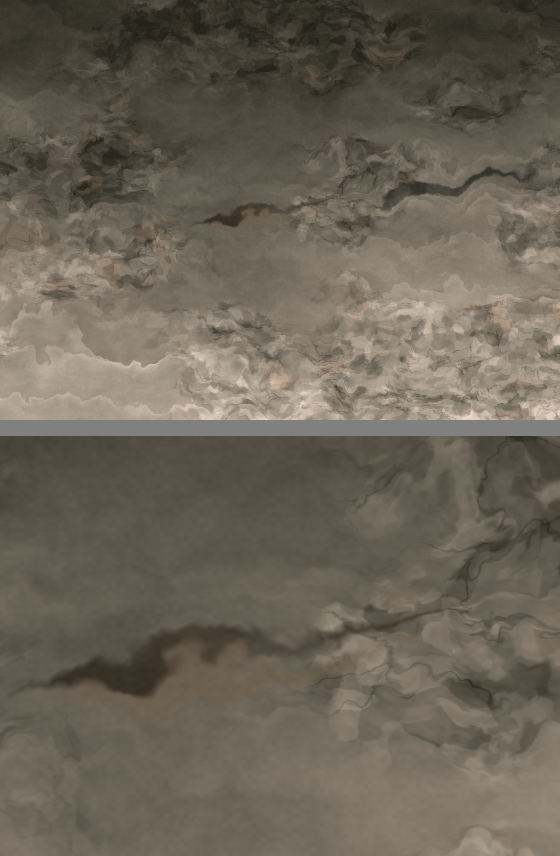
Top, the full canvas; bottom, a detail of the centre.
This texture is drawn by a Shadertoy shader. Its source:

```glsl
float hash(vec2 p) {
    return fract(sin(dot(p, vec2(127.1, 311.7))) * 43758.5453);
}

float noise(vec2 p) {
    vec2 i = floor(p), f = fract(p);
    f = f * f * (3.0 - 2.0 * f);
    return mix(mix(hash(i), hash(i + vec2(1, 0)), f.x),
               mix(hash(i + vec2(0, 1)), hash(i + vec2(1, 1)), f.x), f.y);
}

float fbm(vec2 p) {
    float sum = 0.0, amp = 0.5;
    for (int i = 0; i < 5; i++) {
        sum += amp * noise(p);
        p = mat2(1.6, 1.2, -1.2, 1.6) * p + 5.3;
        amp *= 0.5;
    }
    return sum / 0.97;
}

// Flat irregular dabs with softly blended borders: x is tone, y is tint
vec2 daubs(vec2 p) {
    vec2 cell = floor(p), sum = vec2(0);
    float total = 0.0;
    for (int y = -1; y <= 1; y++)
    for (int x = -1; x <= 1; x++) {
        vec2 id = cell + vec2(x, y);
        vec2 d = id + 0.15 + 0.7 * vec2(hash(id), hash(id + 31.7)) - p;
        float weight = exp(-26.0 * dot(d, d));
        sum += weight * vec2(hash(id + 73.1), hash(id + 11.9));
        total += weight;
    }
    return sum / total;
}

// Tapered gash, thick near its start and trailing off to a thin line
float gash(vec2 p, vec2 start, vec2 end, float width) {
    vec2 axis = end - start;
    float h = clamp(dot(p - start, axis) / dot(axis, axis), 0.0, 1.0);
    float body = width * (smoothstep(0.0, 0.25, h) * pow(1.0 - h, 1.4) + 0.1);
    float d = length(p - start - axis * h) - body;
    return 1.0 - smoothstep(-0.007, 0.004, d);
}

// Pale ledges: crisp upper edge, fading downward
float ledges(vec2 p, float count, float bend) {
    float s = fract(p.y * count - p.x * 0.4 + 1.4 * noise(p * vec2(2.0, 2.5) + count) + bend);
    float mask = smoothstep(0.4, 0.6, fbm(p * vec2(3.0, 7.0) + count * 9.0));
    return pow(s, 4.0) * (1.0 - smoothstep(0.95, 1.0, s)) * mask;
}

void mainImage(out vec4 fragColor, in vec2 fragCoord) {
    vec2 p = fragCoord / iResolution.y;
    vec2 warp = vec2(fbm(p * 12.0), fbm(p * 12.0 + 17.0)) - 0.5;
    vec2 q = p + 0.08 * warp;

    // Dark top to pale bottom, with broad drifting layers and ledges
    float tone = 1.07 - 1.1 * p.y;
    tone += 0.6 * (fbm(q * vec2(2.0, 7.0) + 3.0) - 0.5);
    tone += (0.34 * ledges(p, 4.0, 1.2 * warp.y)
           + 0.24 * ledges(p, 9.0, 1.6 * warp.y)) * (1.2 - p.y);

    // Rough clumps between smooth stretches
    float rough = smoothstep(0.42, 0.58, fbm(q * vec2(3.6, 5.5) + 8.0));
    vec2 large = daubs(q * vec2(17.0, 26.0));
    vec2 small = daubs((p + 0.05 * warp) * vec2(42.0, 62.0) + 9.0);
    float contrast = 1.2 - 0.6 * p.y;
    tone += (large.x - 0.5) * mix(0.07, 0.22, rough) * contrast;
    tone += (small.x - 0.5) * mix(0.03, 0.25, rough) * contrast;

    // Dark blotches, pale chips and fine crevices inside the clumps
    float blotch = smoothstep(0.53, 0.6, fbm(q * vec2(13.0, 21.0) + 21.0));
    float chip = smoothstep(0.56, 0.64, fbm(q * vec2(24.0, 42.0) + 90.0));
    float vein = abs(fbm(q * vec2(15.0, 26.0) + 60.0) - 0.5);
    float crevice = (1.0 - smoothstep(0.0, 0.03, vein)) * smoothstep(0.4, 0.65, noise(p * 15.0));
    tone += rough * contrast * (0.16 * chip - 0.24 * blotch - 0.2 * crevice);

    // Fine brushed mottling over everything
    tone += (fbm(p * vec2(55.0, 85.0) + 4.0 * warp) - 0.5) * mix(0.1, 0.28, rough) * contrast;

    // Muted stone colours, with occasional warm dabs
    tone = max(tone, -0.1 + 0.1 * tone);
    vec3 color = mix(vec3(0.20, 0.19, 0.15), vec3(0.66, 0.61, 0.55), tone);
    float warm = smoothstep(0.75, 0.95, large.y) * rough * 0.45;
    color *= mix(vec3(1), vec3(1.02, 0.92, 0.85), warm);

    // Brown bank under the left gash, then the two gashes
    vec2 g = p + vec2(0.05, 0.1) * warp;
    float bank = gash(g + 0.05 * warp, vec2(0.48, 0.415), vec2(0.80, 0.52), 0.026);
    color = mix(color, vec3(0.43, 0.37, 0.30), 0.6 * bank);
    float left = gash(g, vec2(0.46, 0.44), vec2(0.83, 0.545), 0.016);
    left *= 0.6 + 0.4 * smoothstep(0.35, 0.6, noise(p * 30.0));
    color = mix(color, vec3(0.20, 0.17, 0.13), 0.9 * left);
    float right = gash(g, vec2(0.90, 0.52), vec2(1.27, 0.597), 0.032);
    right *= 0.7 + 0.3 * smoothstep(0.3, 0.6, noise(p * 24.0));
    color = mix(color, vec3(0.18, 0.18, 0.155), 0.9 * right);

    // Faint grain
    color += 0.022 * (noise(p * 260.0) - 0.5);
    fragColor = vec4(color, 1.0);
}
```
